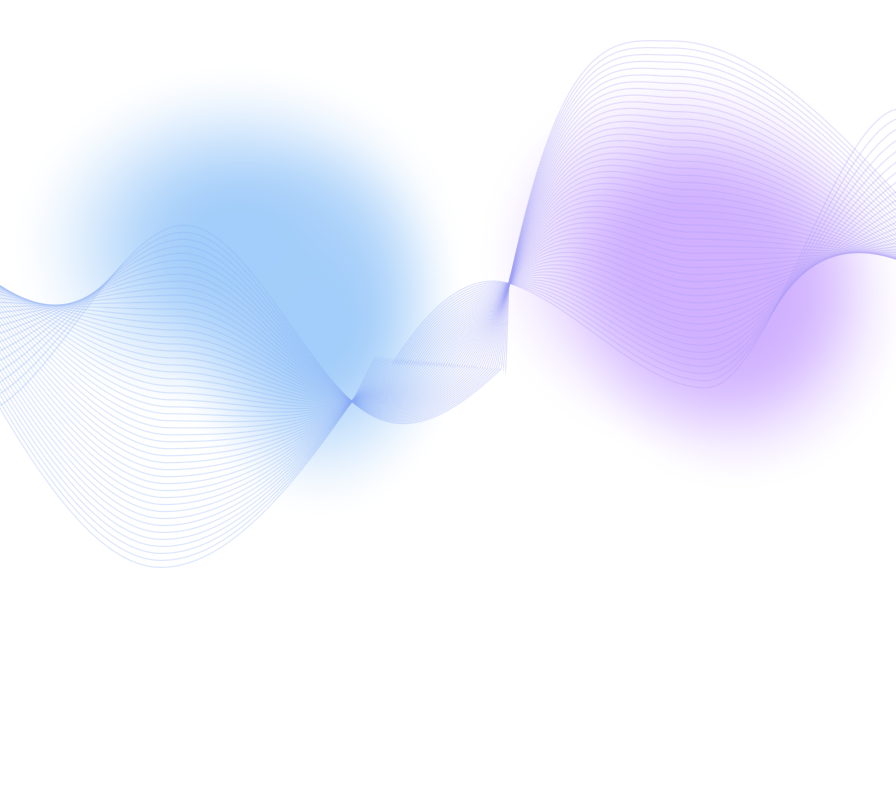
A WebGL 1 fragment shader for this background:

```glsl
precision highp float;
// Two soft glows, blue and violet, on white, crossed by two ribbons of fine strands.
// Each ribbon blends the knots of two border curves; every strand is a chain of
// cubic Hermite spans. Lengths are in canvas heights, origin at the lower left.

uniform vec2 u_resolution;

const vec3 PAPER = vec3(1.0);
const vec3 BLUE_GLOW = vec3(0.64, 0.805, 0.98);
const vec3 VIOLET_GLOW = vec3(0.815, 0.69, 1.0);
const vec3 BLUE_INK = vec3(0.53, 0.67, 0.96);
const vec3 VIOLET_INK = vec3(0.66, 0.60, 0.96);

const int STRANDS = 50;
const float STRAND_WIDTH = 0.0015;
const float STRAND_OPACITY = 0.3;
const float GLOW_CORE = 0.15;   // share of a glow's radius that stays full

// Knots of the ribbon borders: x, y, slope
const vec3 LEFT_LOW_0 = vec3(-0.415, 1.074, 0.0);
const vec3 LEFT_LOW_1 = vec3(0.204, 0.280, 0.0);
const vec3 LEFT_LOW_2 = vec3(0.444, 0.487, 1.45);
const vec3 LEFT_LOW_3 = vec3(0.477, 0.547, 1.7);
const vec3 LEFT_HIGH_0 = vec3(-0.037, 0.473, 0.0);
const vec3 LEFT_HIGH_1 = vec3(0.234, 0.714, 0.0);
const vec3 LEFT_HIGH_2 = vec3(0.444, 0.493, -0.95);
const vec3 LEFT_HIGH_3 = vec3(0.636, 0.532, 0.95);

const vec3 RIGHT_HIGH_0 = vec3(0.641, 0.532, 2.0);
const vec3 RIGHT_HIGH_1 = vec3(0.647, 0.644, 4.8);
const vec3 RIGHT_HIGH_2 = vec3(0.852, 0.948, 0.0);
const vec3 RIGHT_HIGH_3 = vec3(1.570, 0.393, 0.0);
const vec3 RIGHT_LOW_0 = vec3(0.498, 0.538, 1.6);
const vec3 RIGHT_LOW_1 = vec3(0.647, 0.640, -0.3);
const vec3 RIGHT_LOW_2 = vec3(0.896, 0.508, 0.0);
const vec3 RIGHT_LOW_3 = vec3(1.144, 0.862, 0.0);

// Soft ellipse: 1 at the core, 0 at the rim
float glow(vec2 p, vec2 center, vec2 radii) {
    return 1.0 - smoothstep(GLOW_CORE, 1.0, length((p - center) / radii));
}

// Union of two soft shapes
float join(float a, float b) {
    return 1.0 - (1.0 - a) * (1.0 - b);
}

// Coverage of one thin Hermite span between two knots
float span(vec2 p, vec3 from, vec3 to, float pixel) {
    float width = to.x - from.x;
    float rise = to.y - from.y;
    float s = (p.x - from.x) / width;
    float a = from.z * width - rise;
    float b = rise - to.z * width;
    float bend = mix(a, b, s);
    float y = from.y + s * rise + s * (1.0 - s) * bend;
    float slope = (rise + (1.0 - 2.0 * s) * bend + s * (1.0 - s) * (b - a)) / width;
    float dist = abs(p.y - y) / sqrt(1.0 + slope * slope);

    float reach = max(pixel, STRAND_WIDTH);
    float line = max(0.0, 1.0 - dist / reach) * STRAND_WIDTH / reach;
    vec2 ends = clamp(vec2(p.x - from.x, to.x - p.x) / pixel + 0.5, 0.0, 1.0);
    return line * ends.x * ends.y;
}

// Coverage of a strand through four knots
float strand(vec2 p, vec3 k0, vec3 k1, vec3 k2, vec3 k3, float pixel) {
    return span(p, k0, k1, pixel) + span(p, k1, k2, pixel) + span(p, k2, k3, pixel);
}

void main() {
    float pixel = 1.0 / u_resolution.y;
    vec2 p = gl_FragCoord.xy * pixel;

    // Glows, each made of two overlapping ellipses
    float blue = join(glow(p, vec2(0.300, 0.690), vec2(0.295, 0.235)),
                      glow(p, vec2(0.405, 0.590), vec2(0.195, 0.255)));
    float violet = join(glow(p, vec2(0.865, 0.675), vec2(0.265, 0.255)),
                        glow(p, vec2(0.935, 0.615), vec2(0.230, 0.245)));
    vec3 color = mix(PAPER, BLUE_GLOW, blue);
    color = mix(color, VIOLET_GLOW, violet);

    // Ribbons: light left over after all strands
    float clear = 1.0;
    for (int i = 0; i < STRANDS; i++) {
        float t = float(i) / float(STRANDS - 1);
        float left = strand(p, mix(LEFT_LOW_0, LEFT_HIGH_0, t), mix(LEFT_LOW_1, LEFT_HIGH_1, t),
                            mix(LEFT_LOW_2, LEFT_HIGH_2, t), mix(LEFT_LOW_3, LEFT_HIGH_3, t), pixel);
        float right = strand(p, mix(RIGHT_HIGH_0, RIGHT_LOW_0, t), mix(RIGHT_HIGH_1, RIGHT_LOW_1, t),
                             mix(RIGHT_HIGH_2, RIGHT_LOW_2, t), mix(RIGHT_HIGH_3, RIGHT_LOW_3, t), pixel);
        clear *= (1.0 - STRAND_OPACITY * left) * (1.0 - STRAND_OPACITY * right);
    }
    vec3 ink = mix(BLUE_INK, VIOLET_INK, smoothstep(0.4, 0.8, p.x));
    gl_FragColor = vec4(mix(ink, color, clear), 1.0);
}
```
